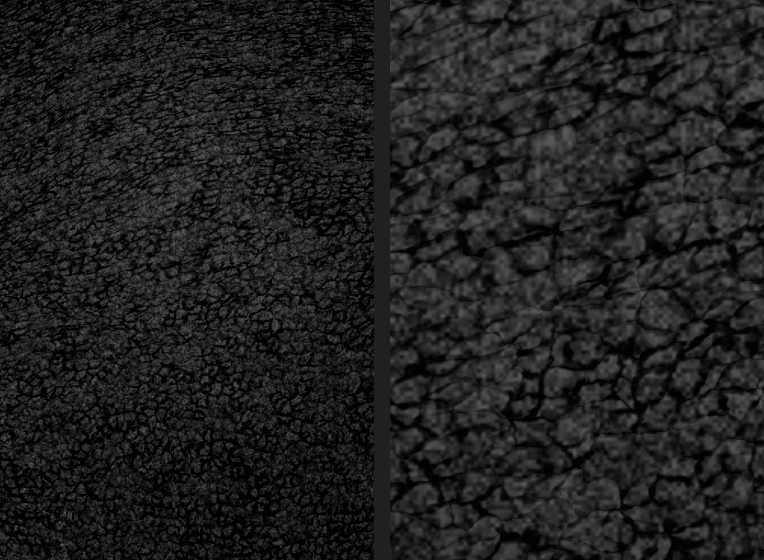
Left, the full canvas; right, a detail of the centre.
Give the GLSL for this texture, as a Shadertoy shader.

```glsl
// Black grained leather: a warped cellular pattern of flat pebbles and dark
// creases follows curved flow lines. Broad sheen, long wrinkles, thin upright
// veins and fine speckle are added as grey tones, then clipped near black.

#define GRAIN_COLUMNS 60.0   // pebbles per canvas height, at the bottom
#define COLUMN_WIDENING 24.0 // fewer, wider pebbles towards the top
#define GRAIN_ROWS 56.0      // pebble rows per canvas height, at the bottom
#define ROW_CROWDING 30.0    // extra flattening of rows towards the top
#define SPECKLE_SCALE 370.0
#define CREASE_DEPTH 0.18
#define WRINKLE_DEPTH 0.085
#define SPECKLE_DEPTH 0.28
#define VEIN_GLOW 0.13
#define SHEEN 0.13
#define BASE_TONE 0.027
#define TOP_TONE 0.34

float hash(vec2 p) {
    vec3 h = fract(p.xyx * 0.1031);
    h += dot(h, h.yzx + 33.33);
    return fract((h.x + h.y) * h.z);
}

vec2 hash2(vec2 p) {
    return vec2(hash(p), hash(p + vec2(71.0, 137.0)));
}

float noise(vec2 p) {
    vec2 cell = floor(p), f = fract(p);
    f = f * f * (3.0 - 2.0 * f);
    float low = mix(hash(cell), hash(cell + vec2(1, 0)), f.x);
    float high = mix(hash(cell + vec2(0, 1)), hash(cell + vec2(1, 1)), f.x);
    return mix(low, high, f.y);
}

float fbm(vec2 p) {
    float sum = 0.0, weight = 0.5;
    for (int i = 0; i < 4; i++) {
        sum += weight * noise(p);
        p = mat2(1.6, 1.2, -1.2, 1.6) * p + 17.0;
        weight *= 0.5;
    }
    return sum / 0.9375;
}

// Thin line where a noise field crosses its middle value
float ridge(vec2 p, float width) {
    return 1.0 - smoothstep(0.0, width, abs(fbm(p) - 0.5));
}

// x: distance to the pebble border, y: random pebble tone, zw: offset to seed
vec4 pebbles(vec2 p) {
    vec2 cell = floor(p), nearest = vec2(0), id = vec2(0);
    float best = 9.0, border = 9.0;
    for (int j = -1; j <= 1; j++)
    for (int i = -1; i <= 1; i++) {
        vec2 c = cell + vec2(i, j);
        vec2 seed = c + 0.05 + 0.9 * hash2(c) - p;
        float d = dot(seed, seed);
        if (d < best) { best = d; nearest = seed; id = c; }
    }
    for (int j = -2; j <= 2; j++)
    for (int i = -2; i <= 2; i++) {
        vec2 c = id + vec2(i, j);
        vec2 seed = c + 0.05 + 0.9 * hash2(c) - p;
        vec2 gap = seed - nearest;
        if (dot(gap, gap) > 0.0001)
            border = min(border, dot(0.5 * (seed + nearest), normalize(gap)));
    }
    return vec4(border, hash(id + 9.0), nearest);
}

// Bends the canvas so that rows rise from the left and level off at the right
vec2 flowSpace(vec2 p) {
    float arch = (0.42 * p.x - 0.32 * p.x * p.x) * smoothstep(0.05, 0.75, p.y);
    float y = p.y - arch + 0.035 * (fbm(p * 4.0) - 0.5);
    float x = p.x - 0.33 + 0.03 * (fbm(p * 5.0 + 30.0) - 0.5);
    return vec2(x * (GRAIN_COLUMNS - COLUMN_WIDENING * p.y) - 5.0 * p.y,
                y * (GRAIN_ROWS + ROW_CROWDING * y));
}

// Broad light over the upper middle, fading to the lower right
float sheen(vec2 uv, vec2 p) {
    vec2 wide = (uv - vec2(0.5, 0.63)) / vec2(0.62, 0.43);
    float glow = exp(-dot(wide, wide)) * SHEEN;
    glow -= 0.04 * (uv.x - 0.5) * (1.0 - uv.y);
    return glow + 0.04 * (fbm(p * 6.0 + 5.0) - 0.5);
}

void mainImage(out vec4 fragColor, in vec2 fragCoord) {
    vec2 uv = fragCoord / iResolution.xy;
    vec2 p = fragCoord / iResolution.y;
    float upper = smoothstep(0.15, 0.6, uv.y);

    // Pebbles with ragged outlines and creases of uneven width and depth
    vec2 flow = flowSpace(p);
    vec2 ragged = vec2(fbm(flow * 1.1), fbm(flow * 1.1 + 50.0)) - 0.5;
    vec4 pebble = pebbles(flow + 0.9 * ragged);
    float border = pebble.x + 0.2 * (noise(p * 230.0 + 3.0) - 0.5);
    float pixel = GRAIN_ROWS / iResolution.y;
    float width = mix(0.1, 0.28, noise(flow * 0.7 + 80.0)) + pixel;
    float depth = mix(0.45, 1.15, smoothstep(0.2, 0.75, noise(flow * vec2(0.6, 0.9) + 40.0)));
    float crease = 1.0 - depth * (1.0 - smoothstep(-0.02, width, border));
    float tilt = dot(pebble.zw, vec2(-0.3, -0.9));

    // Long wrinkles along the flow, veins across it
    float wrinkle = ridge(flow * vec2(0.18, 0.6), 0.055) * mix(0.2, 1.0, upper);
    float vein = ridge(vec2(p.x * 30.0 - p.y * 6.0, p.y * 8.0) + 0.6 * ragged, 0.025);
    vein *= smoothstep(0.35, 0.65, noise(p * 70.0)) * mix(1.0, 0.4, upper) * (1.1 - 0.8 * uv.x);

    float speckle = 0.7 * noise(p * SPECKLE_SCALE)
                  + 0.3 * noise(p * SPECKLE_SCALE * 0.47 + 11.0) - 0.5;

    float tone = BASE_TONE + sheen(uv, p);
    tone += CREASE_DEPTH * (crease - 0.68) + 0.03 * (pebble.y - 0.5) + 0.07 * tilt;
    tone += SPECKLE_DEPTH * speckle * mix(0.6, 1.05, crease);
    tone += VEIN_GLOW * vein - WRINKLE_DEPTH * (wrinkle - 0.12);

    // Soft clip to black, hard limit for the brightest flecks
    tone = 0.5 * (tone + sqrt(tone * tone + 0.0004));
    fragColor = vec4(vec3(min(tone + 0.006, TOP_TONE)), 1.0);
}
```
